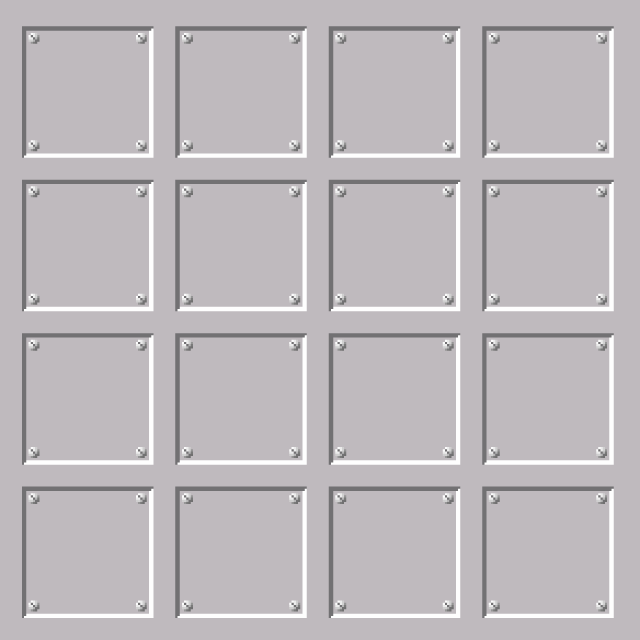
Give the GLSL for this pattern, as a three.js fragment shader.

```glsl
varying vec2 vUv;

#define GRID 292.0        // blocks across the canvas
#define REPEATS 4.0
#define PITCH 70.0
#define MARGIN 10.0
#define PANEL 60.0
#define BEVEL 2.0
#define SCREW_INSET 5.0   // panel edge to the centre block of a screw
#define SAMPLES 4
#define METAL vec3(0.749, 0.729, 0.745)
#define SHADOW vec3(0.447, 0.443, 0.451)
#define HIGHLIGHT vec3(0.995)

// Domed 5 x 5 head lit from the upper left, with a diagonal slot.
vec3 screwColor(vec2 p) {
  float light = p.y - p.x;
  float face = 1.0 - step(1.5, max(abs(p.x), abs(p.y)));
  float slot = face * (1.0 - step(0.5, abs(p.x + p.y)));
  float tone = clamp(0.70 + 0.11 * light + 0.12 * face, 0.44, 0.99);
  return mix(vec3(tone), SHADOW, slot);
}

// Colour of one block inside the repeating panel grid.
vec3 blockColor(vec2 block) {
  vec2 grid = block - MARGIN;
  vec2 index = floor(grid / PITCH);
  vec2 local = grid - index * PITCH;
  bool inGrid = min(index.x, index.y) >= 0.0 && max(index.x, index.y) < REPEATS;
  if (!inGrid || max(local.x, local.y) >= PANEL) return METAL;

  // Sunken bevel: the two sides meet in a stepped mitre.
  vec2 opposite = PANEL - 1.0 - local;
  float shadeEdge = min(local.x, opposite.y);
  float lightEdge = min(opposite.x, local.y);
  if (min(shadeEdge, lightEdge) < BEVEL)
    return shadeEdge <= lightEdge ? SHADOW : HIGHLIGHT;

  // One screw in each corner, all lit from the same side.
  vec2 farCentre = vec2(PANEL - 1.0 - SCREW_INSET);
  vec2 centre = mix(vec2(SCREW_INSET), farCentre, step(PANEL * 0.5, local));
  vec2 p = local - centre;
  vec2 extent = abs(p);
  bool onScrew = max(extent.x, extent.y) < 2.5 && extent.x + extent.y < 3.5;
  return onScrew ? screwColor(p) : METAL;
}

void main() {
  // Average subsamples over the fragment footprint to smooth block edges.
  vec2 footprint = fwidth(vUv);
  vec3 color = vec3(0.0);
  for (int y = 0; y < SAMPLES; y++) {
    for (int x = 0; x < SAMPLES; x++) {
      vec2 offset = (vec2(float(x), float(y)) + 0.5) / float(SAMPLES) - 0.5;
      color += blockColor(floor((vUv + offset * footprint) * GRID));
    }
  }
  gl_FragColor = vec4(color / float(SAMPLES * SAMPLES), 1.0);
}
```
